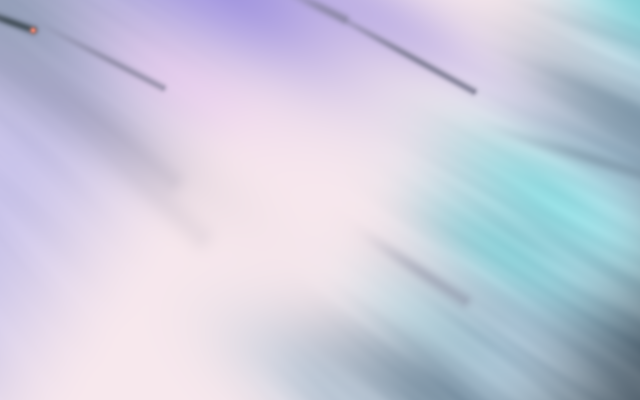
Write a WebGL 2 fragment shader that draws this background.

```glsl
#version 300 es
precision highp float;
// Pastel diagonal light wash with motion-blurred streaks and a few soft rods.

uniform vec2 u_resolution;
out vec4 fragColor;

const vec2 FLOW = vec2(0.85, -0.527);          // main streak direction
const vec2 VANISH = vec2(-1.46, 2.04);         // point the streaks fan out from

const vec3 CREAM = vec3(0.97, 0.91, 0.93);
const vec3 LAVENDER = vec3(0.78, 0.76, 0.91);
const vec3 VIOLET = vec3(0.60, 0.55, 0.87);
const vec3 PINK = vec3(0.93, 0.80, 0.94);
const vec3 MIST = vec3(0.66, 0.75, 0.82);
const vec3 TEAL = vec3(0.51, 0.84, 0.86);
const vec3 SLATE = vec3(0.45, 0.54, 0.61);
const vec3 DUSK = vec3(0.33, 0.39, 0.44);
const vec3 ROD = vec3(0.47, 0.47, 0.56);
const vec3 EMBER = vec3(0.95, 0.53, 0.45);

vec2 hashGradient(vec2 cell) {
  vec2 h = vec2(dot(cell, vec2(127.1, 311.7)), dot(cell, vec2(269.5, 183.3)));
  return 2.0 * fract(sin(h) * 43758.5) - 1.0;
}

float gradientNoise(vec2 p) {
  vec2 i = floor(p), f = fract(p);
  vec2 u = f * f * f * (f * (f * 6.0 - 15.0) + 10.0);
  vec2 e = vec2(0.0, 1.0);
  float low = mix(dot(hashGradient(i), f),
                  dot(hashGradient(i + e.yx), f - e.yx), u.x);
  float high = mix(dot(hashGradient(i + e.xy), f - e.xy),
                   dot(hashGradient(i + e.yy), f - e.yy), u.x);
  return mix(low, high, u.y);
}

// Noise stretched along rays leaving the vanishing point
float streaks(vec2 p, vec2 origin) {
  vec2 d = p - origin;
  vec2 polar = vec2(atan(-d.y, d.x), length(d));
  float sum = 0.0, gain = 0.6;
  vec2 scale = vec2(24.0, 1.6);
  for (int i = 0; i < 3; i++) {
    sum += gain * gradientNoise(polar * scale + float(i) * 7.3);
    scale *= vec2(2.1, 1.4);
    gain *= 0.6;
  }
  return sum;
}

// Soft ellipse aligned with the flow
vec3 glow(vec3 base, vec2 p, vec2 centre, vec2 size, vec3 tint, float amount) {
  vec2 d = p - centre;
  vec2 q = vec2(dot(d, FLOW), dot(d, vec2(-FLOW.y, FLOW.x))) / size;
  return mix(base, tint, amount * exp(-dot(q, q)));
}

// Blurred segment that fades in from tail to head
vec3 rod(vec3 base, vec2 p, vec2 tail, vec2 head, float width, vec3 tint, float amount) {
  vec2 axis = head - tail;
  float t = clamp(dot(p - tail, axis) / dot(axis, axis), 0.0, 1.0);
  float d = length(p - tail - axis * t) / width;
  return mix(base, tint, amount * exp(-d * d) * smoothstep(-0.1, 0.7, t));
}

// Broad colour fields
vec3 wash(vec2 p, float along) {
  vec3 c = mix(CREAM, LAVENDER, 1.0 - smoothstep(-0.3, 0.2, along));
  c = mix(c, MIST, smoothstep(0.5, 1.05, along));
  c = mix(c, DUSK, smoothstep(0.98, 1.4, along));
  // upper left
  c = glow(c, p, vec2(0.55, 1.05), vec2(0.42, 0.17), VIOLET, 0.85);
  c = glow(c, p, vec2(0.95, 0.96), vec2(0.40, 0.10), VIOLET, 0.45);
  c = glow(c, p, vec2(0.00, 1.00), vec2(0.32, 0.17), SLATE, 0.60);
  c = glow(c, p, vec2(0.20, 0.72), vec2(0.38, 0.09), ROD, 0.22);
  c = glow(c, p, vec2(0.44, 0.81), vec2(0.25, 0.10), PINK, 0.55);
  // right side
  c = glow(c, p, vec2(1.55, 0.72), vec2(0.28, 0.08), SLATE, 0.60);
  c = glow(c, p, vec2(1.62, 1.00), vec2(0.22, 0.14), TEAL, 0.90);
  c = glow(c, p, vec2(1.20, 0.67), vec2(0.25, 0.08), CREAM, 0.65);
  c = glow(c, p, vec2(1.38, 0.50), vec2(0.28, 0.12), TEAL, 0.85);
  c = glow(c, p, vec2(1.26, 0.37), vec2(0.22, 0.09), TEAL, 0.70);
  // lower edge
  c = glow(c, p, vec2(1.06, 0.20), vec2(0.20, 0.10), TEAL, 0.25);
  c = glow(c, p, vec2(0.80, 0.04), vec2(0.25, 0.12), MIST, 0.60);
  return glow(c, p, vec2(1.10, 0.00), vec2(0.28, 0.09), SLATE, 0.75);
}

void main() {
  vec2 p = gl_FragCoord.xy / u_resolution.y;
  p.x += 0.8 - 0.5 * u_resolution.x / u_resolution.y;
  float along = dot(p, FLOW);
  vec3 color = wash(p, along);

  // Streaks are strongest toward the right and faint at the left
  float strength = 0.24 * smoothstep(0.4, 0.95, along)
                 + 0.05 * (1.0 - smoothstep(-0.3, 0.25, along));
  color += strength * streaks(p, VANISH) * vec3(1.1, 1.0, 0.9);

  // Wide faint trails
  color = rod(color, p, vec2(0.05, 0.86), vec2(0.43, 0.55), 0.030, ROD, 0.14);
  color = rod(color, p, vec2(0.15, 0.73), vec2(0.50, 0.41), 0.035, ROD, 0.10);
  color = rod(color, p, vec2(0.90, 0.42), vec2(1.16, 0.25), 0.018, ROD, 0.35);
  color = rod(color, p, vec2(1.20, 0.69), vec2(1.65, 0.55), 0.018, SLATE, 0.50);

  // Crisp rods, one tipped with an ember
  color = rod(color, p, vec2(0.70, 1.03), vec2(0.86, 0.953), 0.013, ROD, 0.50);
  color = rod(color, p, vec2(0.77, 1.00), vec2(1.183, 0.772), 0.010, ROD, 0.75);
  color = rod(color, p, vec2(0.08, 0.95), vec2(0.406, 0.781), 0.010, ROD, 0.55);
  color = rod(color, p, vec2(-0.10, 0.99), vec2(0.083, 0.925), 0.011, DUSK * 0.8, 0.90);
  color = glow(color, p, vec2(0.083, 0.924), vec2(0.008), EMBER, 0.90);

  fragColor = vec4(clamp(color, 0.0, 1.0), 1.0);
}
```
